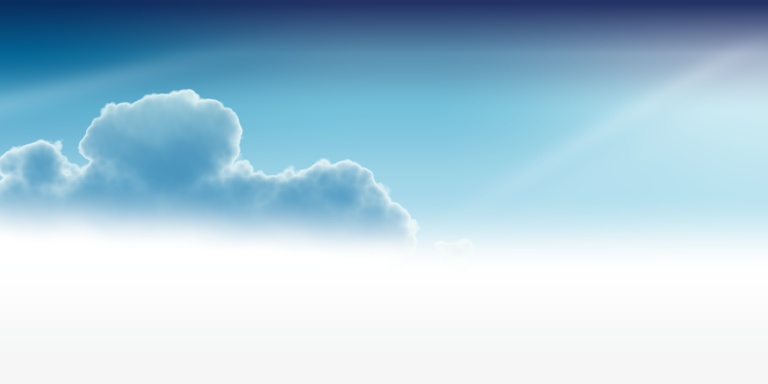
A WebGL 1 fragment shader for this background:

```glsl
precision highp float;
uniform vec2 u_resolution;

#define BILLOW_SIZE 0.034
#define CURL_SIZE 0.012
#define EDGE_SOFTNESS 0.006
#define RIM_WIDTH 0.022
#define RAY_STRENGTH 0.22
#define HAZE_TOP 0.50
#define HAZE_BOTTOM 0.29
#define CLOUD_SHADE vec3(0.29, 0.59, 0.75)
#define CLOUD_LIGHT vec3(0.57, 0.77, 0.84)
#define RIM_COLOR vec3(0.96, 0.99, 0.98)
#define GROUND_COLOR vec3(0.963, 0.965, 0.967)

vec2 hash2(vec2 p) {
  return fract(sin(vec2(dot(p, vec2(127.1, 311.7)), dot(p, vec2(269.5, 183.3)))) * 43758.5);
}

// Distance to the nearest scattered cell centre
float cellular(vec2 p) {
  vec2 cell = floor(p), f = fract(p);
  float nearest = 2.0;
  for (int j = -1; j <= 1; j++) {
    for (int i = -1; i <= 1; i++) {
      vec2 o = vec2(float(i), float(j));
      nearest = min(nearest, length(o + hash2(cell + o) - f));
    }
  }
  return nearest;
}

float softWaves(vec2 p) {
  float sum = 0.0, amp = 0.5;
  for (int i = 0; i < 4; i++) {
    sum += amp * sin(p.x + 1.7 * sin(p.y)) * cos(p.y - 0.8 * p.x);
    p = mat2(1.5, 1.1, -1.1, 1.5) * p + 1.3;
    amp *= 0.5;
  }
  return sum;
}

// Adds one round lobe to a smooth union
float lobe(float d, vec2 p, float x, float y, float r) {
  float e = length(p - vec2(x, y)) - r;
  float h = max(0.025 - abs(d - e), 0.0);
  return min(d, e) - h * h * 10.0;
}

float cloudDistance(vec2 p) {
  // Left puff and main tower
  float d = lobe(1.0, p, 0.10, 0.565, 0.075);
  d = lobe(d, p, 0.03, 0.56, 0.036);
  d = lobe(d, p, 0.31, 0.625, 0.095);
  d = lobe(d, p, 0.44, 0.60, 0.165);
  d = lobe(d, p, 0.545, 0.65, 0.088);
  // Broad base and right shoulder
  d = lobe(d, p, 0.06, 0.31, 0.235);
  d = lobe(d, p, 0.30, 0.36, 0.22);
  d = lobe(d, p, 0.56, 0.36, 0.22);
  d = lobe(d, p, 0.77, 0.36, 0.20);
  d = lobe(d, p, 0.88, 0.48, 0.105);
  d = lobe(d, p, 0.95, 0.38, 0.13);
  // Detached puff
  d = lobe(d, p, 1.20, 0.325, 0.042);
  d = lobe(d, p, 1.16, 0.36, 0.020);
  return d + BILLOW_SIZE * (cellular(p * 17.0) - 0.45)
           + CURL_SIZE * (cellular(p * 43.0) - 0.45);
}

// Soft streak along a sloping line
float ray(vec2 p, float height, float slope, float width) {
  float d = (p.y - height - slope * p.x) / width;
  return exp(-d * d);
}

vec3 skyColor(vec2 p) {
  float left = smoothstep(0.0, 1.0, p.x);
  float right = smoothstep(1.1, 2.0, p.x);
  vec3 zenith = mix(vec3(0.03, 0.18, 0.37), vec3(0.14, 0.20, 0.40), left);
  vec3 upper = mix(vec3(0.01, 0.39, 0.58), vec3(0.35, 0.56, 0.69), left);
  upper = mix(upper, vec3(0.61, 0.67, 0.77), right);
  vec3 middle = mix(vec3(0.36, 0.68, 0.81), vec3(0.46, 0.76, 0.86), left);
  middle = mix(middle, vec3(0.80, 0.92, 0.95), right);
  vec3 low = mix(vec3(0.66, 0.85, 0.92), vec3(0.73, 0.89, 0.94), right);
  vec3 col = mix(low, middle, smoothstep(0.46, 0.74, p.y));
  col = mix(col, upper, smoothstep(0.70, 0.88, p.y));
  col = mix(col, zenith, clamp((p.y - 0.86) / 0.13, 0.0, 1.0));

  // Light rays
  float beams = ray(p, -0.25, 0.58, 0.035) * smoothstep(1.0, 1.6, p.x);
  beams += 0.5 * ray(p, -0.34, 0.58, 0.08) * smoothstep(1.0, 1.7, p.x);
  beams += 0.8 * ray(p, 0.725, 0.24, 0.035) * (1.0 - smoothstep(0.2, 1.0, p.x));
  beams *= 1.0 - smoothstep(0.80, 0.95, p.y);
  return mix(col, vec3(0.95, 0.97, 1.0), RAY_STRENGTH * beams);
}

void main() {
  vec2 p = gl_FragCoord.xy / u_resolution * vec2(2.0, 1.0);
  vec3 col = skyColor(p);
  col = mix(col, vec3(1.0), 1.0 - smoothstep(HAZE_BOTTOM, HAZE_TOP, p.y));

  // Cloud body: pale crown, blue belly, hazy foot
  float d = cloudDistance(p);
  float mottle = softWaves(p * 13.0);
  vec3 body = mix(CLOUD_SHADE, CLOUD_LIGHT, smoothstep(0.53, 0.76, p.y + 0.04 * mottle));
  body = mix(body, CLOUD_LIGHT, 0.55 * exp(min(d, 0.0) / 0.05));
  body += 0.025 * mottle;
  float foot = p.y + 0.055 * (p.x - 0.5) + 0.012 * mottle;
  body = mix(vec3(1.0), body, smoothstep(0.34, 0.53, foot));

  // Sunlit rim, brighter toward the right
  float rimWidth = RIM_WIDTH * (0.75 + 0.5 * smoothstep(0.3, 0.9, p.x) + 0.7 * mottle);
  float rim = exp(min(d, 0.0) / max(rimWidth, 0.006));
  body = mix(body, RIM_COLOR, rim * smoothstep(0.40, 0.52, p.y + 0.15 * p.x));
  float cover = 1.0 - smoothstep(-EDGE_SOFTNESS, EDGE_SOFTNESS, d);
  cover *= smoothstep(0.26, 0.33, p.y);
  col = mix(col, body, cover);

  // Pale ground
  col = mix(GROUND_COLOR, col, smoothstep(0.05, 0.33, p.y));
  gl_FragColor = vec4(clamp(col, 0.0, 1.0), 1.0);
}
```
